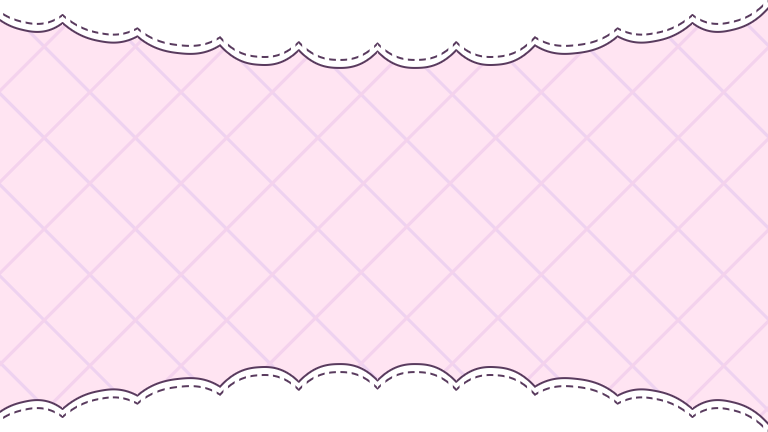
Reproduce this background procedurally as a Shadertoy shader.

```glsl
// A pink quilted panel framed above and below by white scalloped lace.
// Each lace edge is a row of power-curve arcs hung on a falling chain of cusps,
// outlined in plum and followed by a dashed stitch; the quilt is a diagonal lattice.

const float CANVAS_HEIGHT = 432.0;      // design units from bottom to top
const vec3 PINK        = vec3(1.0, 0.893, 0.949);
const vec3 LILAC       = vec3(0.935, 0.825, 0.94);
const vec3 ORCHID      = vec3(0.955, 0.825, 0.93);
const vec3 LACE_WHITE  = vec3(1.0);
const vec3 PLUM        = vec3(0.35, 0.23, 0.37);

const float LATTICE_STEP  = 90.45;      // spacing of the quilt lines
const float LATTICE_HALF  = 1.6;        // half their thickness
const float LATTICE_DRIFT = 0.77;       // slight hand-drawn creep per line
const float DRIFT_CYCLE   = 6.0;        // lines before the creep resets

const float LACE_AXIS     = -6.5;       // mirror axis, from the canvas centre
const float SCALLOP_WIDTH = 78.7;
const float CUSP_DEPTH    = 51.5;       // depth of the central cusp
const float CUSP_FALL     = 1.35;       // how quickly outer cusps rise
const float CUSP_POWER    = 2.2;
const float ARC_POWER     = 2.4;        // fullness of each scallop
const float SAG_MEAN      = 14.5;
const float SAG_SWING     = 3.5;

const float LINE_HALF     = 1.0;
const float STITCH_OFFSET = 8.0;
const float STITCH_COUNT  = 7.0;        // dashes per scallop
const float STITCH_FILL   = 0.6;        // dashed share of each period

// Antialiased coverage of a signed distance.
float cover(float dist, float pixel) {
    return clamp(0.5 - dist / pixel, 0.0, 1.0);
}

// Position counted in scallops from the axis, with one cusp pair nudged outward.
float scallopCoord(float x) {
    float d = abs(x - LACE_AXIS);
    float nudge = (d - 240.0) / 40.0;
    return (d - 4.0 * exp(-nudge * nudge)) / SCALLOP_WIDTH;
}

float cuspDepth(float index) {
    return CUSP_DEPTH - CUSP_FALL * pow(index, CUSP_POWER);
}

// Depth of the lace edge below the canvas border.
float laceDepth(float x) {
    float s = max(scallopCoord(x), 0.0);
    float index = floor(s);
    float t = s - index;
    float sag = SAG_MEAN + SAG_SWING * cos(1.48 * (index - 0.5));
    float arc = 1.0 - pow(abs(2.0 * t - 1.0), ARC_POWER);
    return mix(cuspDepth(index), cuspDepth(index + 1.0), t) + sag * arc;
}

// Distance to the nearest lattice line of one diagonal family.
float latticeLine(float diagonal, float offset, float phase) {
    float index = round((diagonal - offset) / LATTICE_STEP);
    float creep = LATTICE_DRIFT * mod(index + phase, DRIFT_CYCLE);
    float line = index * LATTICE_STEP + offset + creep;
    return abs(diagonal - line) * 0.7071 - LATTICE_HALF;
}

void mainImage(out vec4 fragColor, in vec2 fragCoord) {
    float pixel = CANVAS_HEIGHT / iResolution.y;
    float x = (fragCoord.x - 0.5 * iResolution.x) * pixel;
    float y = fragCoord.y * pixel;

    // Quilted panel
    float down = CANVAS_HEIGHT - y;
    float column = x + 384.0;
    vec3 color = PINK;
    color = mix(color, LILAC, cover(latticeLine(column - down, -4.65, 3.0), pixel));
    color = mix(color, ORCHID, cover(latticeLine(column + down, 0.3, 5.0), pixel));

    // Lace, mirrored between the top and bottom borders
    float depth = min(y, down);
    float edge = laceDepth(x);
    float slope = laceDepth(x + 0.5) - laceDepth(x - 0.5);
    float steep = inversesqrt(1.0 + slope * slope);
    float outside = (depth - edge) * steep;
    color = mix(color, LACE_WHITE, cover(outside, pixel));
    color = mix(color, PLUM, cover(abs(outside) - LINE_HALF, pixel));

    // Dashed stitch, with a dash centred on every cusp
    float stitch = abs(depth - edge + STITCH_OFFSET) * steep - LINE_HALF;
    float beat = abs(fract(scallopCoord(x) * STITCH_COUNT + 0.5) - 0.5);
    float dash = (beat - 0.5 * STITCH_FILL) * SCALLOP_WIDTH / STITCH_COUNT;
    color = mix(color, PLUM, cover(stitch, pixel) * cover(dash, pixel));

    fragColor = vec4(color, 1.0);
}
```
